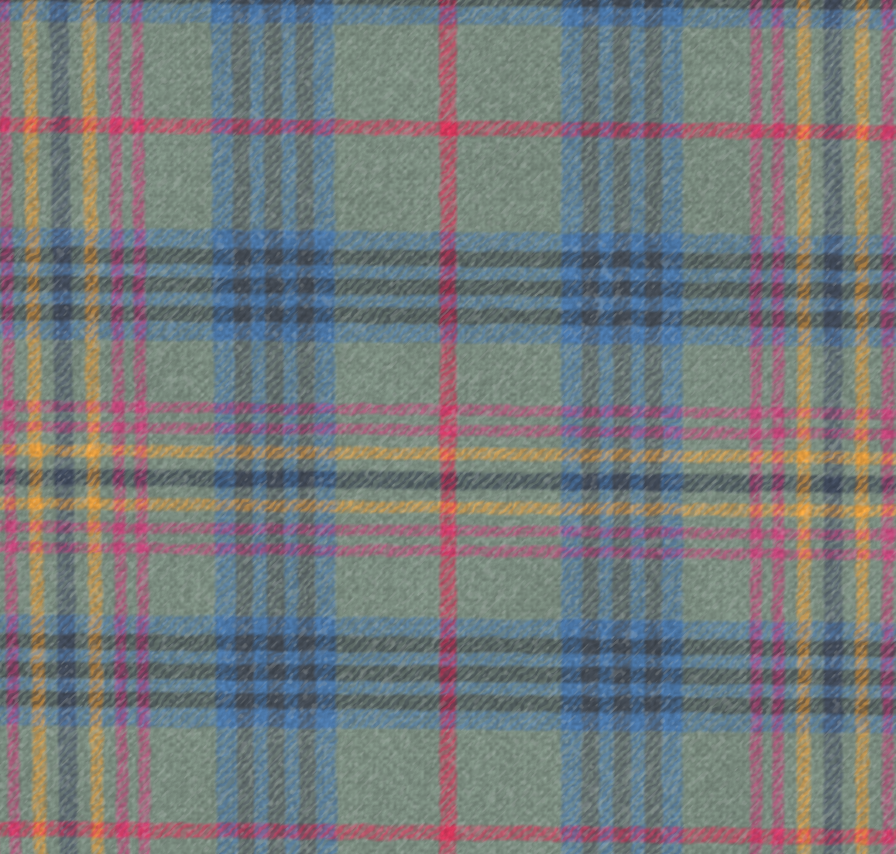
A WebGL 2 fragment shader for this texture:

```glsl
#version 300 es
precision highp float;
// Woven wool tartan: mirrored stripes on a green ground, crossed in a diagonal twill.
uniform vec2 u_resolution;
out vec4 fragColor;

float hash(vec2 p) {
  return fract(sin(dot(p, vec2(127.1, 311.7))) * 43758.5453);
}

float noise(vec2 p) {
  vec2 i = floor(p), f = fract(p);
  f = f * f * (3.0 - 2.0 * f);
  return mix(mix(hash(i), hash(i + vec2(1, 0)), f.x),
             mix(hash(i + vec2(0, 1)), hash(i + vec2(1, 1)), f.x), f.y);
}

// Soft stripe of given centre and half width
float stripe(float d, float centre, float halfWidth, float soft) {
  return 1.0 - smoothstep(halfWidth - soft, halfWidth + soft, abs(d - centre));
}

// Yarn colour at a position measured from a red line; the sett mirrors at 0 and 3.3
vec3 sett(float position, vec3 charcoal, float soft) {
  float d = abs(mod(position + 3.3, 6.6) - 3.3);
  vec3 yarn = vec3(0.46, 0.53, 0.48);
  yarn = mix(yarn, vec3(0.27, 0.45, 0.65), stripe(d, 1.49, 0.52, soft));
  for (int i = 0; i < 3; i++)
    yarn = mix(yarn, charcoal, stripe(d, 1.22 + 0.27 * float(i), 0.075, soft));
  for (int i = 0; i < 2; i++)
    yarn = mix(yarn, vec3(0.75, 0.25, 0.46), stripe(d, 2.64 + 0.19 * float(i), 0.05, soft));
  yarn = mix(yarn, vec3(0.89, 0.60, 0.22), stripe(d, 3.05, 0.056, soft));
  yarn = mix(yarn, charcoal * vec3(0.93, 0.97, 1.08), stripe(d, 3.30, 0.08, soft));
  return mix(yarn, vec3(0.83, 0.18, 0.33), stripe(d, 0.0, 0.07, soft));
}

void main() {
  // Canvas is 7.32 units high, measured from the top left
  float unitsPerPixel = 7.32 / u_resolution.y;
  vec2 p = gl_FragCoord.xy * unitsPerPixel;
  p.y = 7.32 - p.y;
  float soft = max(0.022, 0.8 * unitsPerPixel);

  // Cloth lies slightly askew, with threads wavering a little
  vec2 cloth = p;
  cloth.x -= 0.10 * (p.y / 7.32 - 0.4) * max(0.0, 1.0 - p.x / 3.84);
  cloth.y -= 0.07 * (p.x / 7.68 - 0.5);
  cloth += 0.022 * (vec2(noise(p * 9.0), noise(p * 9.0 + 40.0)) - 0.5);

  vec3 warp = sett(cloth.x - 3.84, vec3(0.29, 0.32, 0.36), soft);
  vec3 weft = sett((cloth.y - 1.10) / 0.915, vec3(0.18, 0.21, 0.25), soft);

  // Twill ribs rise to the right; each rib shows warp, then weft
  float rib = (cloth.x + cloth.y) / 0.084 + 0.4 * (noise(p * 24.0) - 0.5);
  float wave = sin(6.28318 * rib);
  float weftOnTop = 0.48 + 0.30 * smoothstep(-0.8, 0.8, wave) - 0.15;
  vec3 color = mix(warp, weft, weftOnTop);

  // Rounded yarns, with shaded grooves between them
  color *= 1.0 + 0.035 * sin(6.28318 * rib + 1.2);
  float strand = mix(cloth.y, cloth.x, step(0.0, wave)) / 0.044;
  color *= 1.0 + 0.025 * sin(6.28318 * strand);

  // Wool fibre grain, pale flecks and faint uneven dye
  float grain = noise(p * 34.0) - 0.5;
  float fibre = noise(vec2(p.x + p.y, p.x - p.y) * vec2(32.0, 14.0) + 90.0);
  color *= 1.0 + 0.18 * grain + 0.06 * (noise(p * 1.6) - 0.5);
  color = mix(color, vec3(0.70, 0.72, 0.71), 0.05 + 0.24 * smoothstep(0.55, 0.95, fibre));

  fragColor = vec4(clamp(color, 0.0, 1.0), 1.0);
}
```
